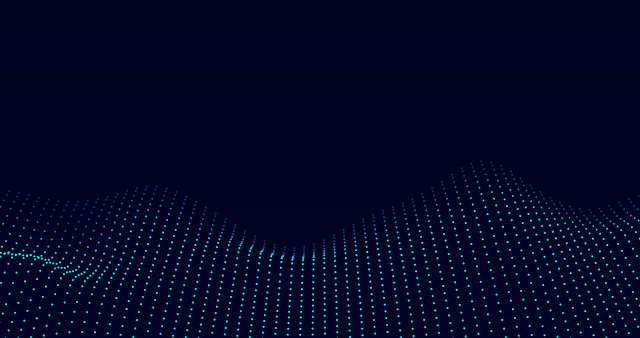
A WebGL 1 fragment shader for this background:

```glsl
precision highp float;
// A rolling sheet of glowing dots in perspective on a deep navy ground.
// Each row of depth has its own column spacing, so a pixel tests only the
// nearest column per row; bells shape the skyline and folds bunch the rows.
uniform vec2 u_resolution;

const float WIDTH = 768.0;        // canvas width in scene units
const float ROWS = 34.0;
const float ROW_CROWDING = 1.25;  // packs the far rows closer together
const float FAR_SPACING = 11.8;
const float COLUMN_SHIFT = 0.4;
const float NEAR_HEIGHT = -110.0; // the sheet ends below the canvas

const vec3 NAVY_TOP = vec3(0.0, 0.005, 0.115);
const vec3 NAVY_LOW = vec3(0.0, 0.012, 0.14);
const vec3 FAR_BLUE = vec3(0.02, 0.40, 0.64);
const vec3 NEAR_CYAN = vec3(0.06, 0.96, 0.92);

float bell(float x, float center, float width) {
    float d = (x - center) / width;
    return exp(-d * d);
}

// Height of the far edge of the sheet
float skyline(float x) {
    return 162.0
        + 15.0 * bell(x, 0.0, 50.0)
        + 21.0 * bell(x, 185.0, 55.0)
        - 54.0 * bell(x, 352.0, 84.0)
        + 50.0 * bell(x, 580.0, 62.0)
        - 9.0 * bell(x, 702.0, 40.0)
        + 10.0 * bell(x, 778.0, 35.0);
}

// How strongly the rows bunch together along a column
float foldStrength(float x) {
    return 325.0 * (1.0 - smoothstep(90.0, 240.0, x))
        + 215.0 * bell(x, 335.0, 70.0)
        + 150.0 * smoothstep(640.0, 740.0, x);
}

// Depth at which the fold lies
float foldDepth(float x) {
    float leftFold = 0.25 + 0.11 * smoothstep(75.0, 160.0, x);
    return mix(leftFold, 0.09, smoothstep(210.0, 280.0, x));
}

float foldOffset(float depth, float center, float width) {
    return (depth - center) * bell(depth, center, width);
}

float sheetHeight(float x, float depth) {
    float center = foldDepth(x);
    float width = 0.08 + 0.25 * center;
    float fold = foldOffset(depth, center, width) - foldOffset(0.0, center, width);
    return mix(skyline(x), NEAR_HEIGHT, depth) + foldStrength(x) * fold;
}

float columnSpacing(float depth) {
    return FAR_SPACING + depth * (7.0 - 2.0 * depth);
}

float disc(vec2 offset, float radius, float pixel) {
    return clamp((radius - length(offset)) / pixel + 0.5, 0.0, 1.0);
}

// Far rows are blue and dim; a shaded hollow lies at the left
vec3 dotColor(vec2 place, float depth) {
    vec3 color = mix(FAR_BLUE, NEAR_CYAN, smoothstep(0.0, 0.16, depth));
    float hollow = bell(place.x, 88.0, 48.0) * bell(place.y, 142.0, 34.0);
    color = mix(color, FAR_BLUE * 0.8, 0.85 * hollow);
    return color * mix(0.65, 1.0, smoothstep(0.0, 0.08, depth));
}

void main() {
    float pixel = WIDTH / u_resolution.x;
    vec2 p = gl_FragCoord.xy * pixel;
    float lift = gl_FragCoord.y / u_resolution.y;
    vec3 color = mix(NAVY_LOW, NAVY_TOP, smoothstep(0.0, 1.0, lift));

    // Rows from far to near, each with its nearest dot
    for (float row = 0.0; row <= ROWS; row += 1.0) {
        float depth = pow(row / ROWS, ROW_CROWDING);
        float spacing = columnSpacing(depth);
        float column = floor((p.x - 0.5 * WIDTH) / spacing - COLUMN_SHIFT + 0.5)
            + COLUMN_SHIFT;
        float farX = 0.5 * WIDTH + column * FAR_SPACING;
        vec2 place = vec2(0.5 * WIDTH + column * spacing, sheetHeight(farX, depth));
        float radius = mix(1.0, 1.2, smoothstep(0.0, 0.2, depth));
        color = mix(color, dotColor(place, depth), disc(p - place, radius, pixel));
    }
    gl_FragColor = vec4(color, 1.0);
}
```
